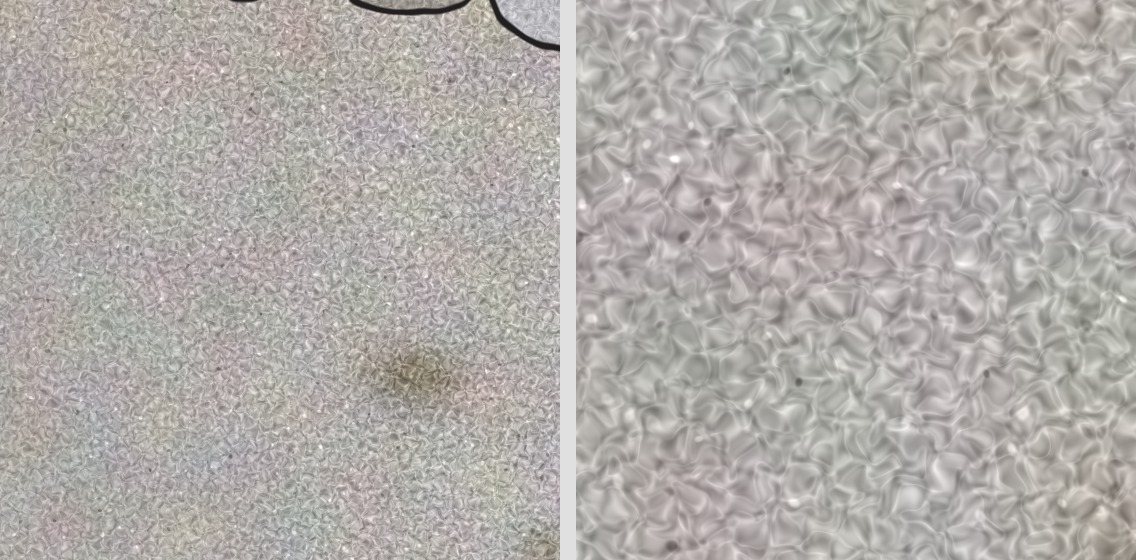
Left: the whole. Right: its middle third, enlarged.
This texture is drawn by a Shadertoy shader. Its source:

```glsl
// Sunlit grey concrete: fine wormy grain from warped gradient noise, sparse
// light and dark specks, soft colour drift, two brown stains, and a few
// shadowed stones cut off by the top edge.
#define BASE_COLOR vec3(0.700, 0.686, 0.674)
#define STAIN_TINT vec3(0.76, 0.71, 0.62)
#define SHADOW_COLOR vec3(0.13, 0.12, 0.12)
#define GRAIN_SCALE 100.0
#define GRAIN_CONTRAST 0.27
#define WORM_CONTRAST 0.065
#define SPECK_SCALE 46.0
#define DRIFT_AMOUNT 0.045

float hash1(vec2 p) {
    vec3 q = fract(p.xyx * 0.1031);
    q += dot(q, q.yzx + 33.33);
    return fract((q.x + q.y) * q.z);
}

vec2 hash2(vec2 p) {
    return vec2(hash1(p + 17.3), hash1(p + 91.7));
}

// Dot product of a random unit gradient with the offset from its lattice corner
float cornerSlope(vec2 cell, vec2 corner, vec2 f) {
    float angle = 6.2832 * hash1(cell + corner);
    return dot(vec2(cos(angle), sin(angle)), f - corner);
}

float gradientNoise(vec2 p) {
    vec2 cell = floor(p);
    vec2 f = p - cell;
    vec2 u = f * f * f * (f * (f * 6.0 - 15.0) + 10.0);
    float low = mix(cornerSlope(cell, vec2(0, 0), f), cornerSlope(cell, vec2(1, 0), f), u.x);
    float high = mix(cornerSlope(cell, vec2(0, 1), f), cornerSlope(cell, vec2(1, 1), f), u.x);
    return mix(low, high, u.y);
}

mat2 rotation(float a) {
    return mat2(cos(a), sin(a), -sin(a), cos(a));
}

// Brightness offset of the sand grain: two blob sizes plus short curled ridges
float grain(vec2 uv) {
    vec2 p = uv * GRAIN_SCALE + 200.0;
    vec2 warp = vec2(gradientNoise(p * 0.6), gradientNoise(p * 0.6 + 57.0));
    vec2 q = rotation(0.5) * (p + warp * 0.9);
    float blobs = 0.8 * gradientNoise(q + 300.0)
                + 0.6 * gradientNoise(rotation(1.1) * q * 1.8 + 400.0);
    float ridge = 1.0 - smoothstep(0.0, 0.16, abs(gradientNoise(q * 0.85 + 500.0)));
    return GRAIN_CONTRAST * blobs + WORM_CONTRAST * (ridge - 0.38);
}

// One possible speck per cell; mostly light, some dark
float specks(vec2 uv) {
    vec2 p = rotation(0.3) * uv * SPECK_SCALE + 60.0;
    vec2 cell = floor(p);
    vec2 offset = fract(p) - mix(vec2(0.3), vec2(0.7), hash2(cell));
    offset = rotation(6.28 * hash1(cell + 5.0)) * offset * vec2(1.0, 1.4);
    float radius = mix(0.13, 0.27, hash1(cell + 8.0));
    float spot = 1.0 - smoothstep(radius * 0.4, radius * 1.2, length(offset));
    float kind = hash1(cell + 31.0);
    return spot * (0.17 * step(0.87, kind) - 0.19 * step(kind, 0.045));
}

// Approximate signed distance to an ellipse
float ellipse(vec2 p, vec2 radii) {
    float k = length(p / radii);
    return k * (k - 1.0) / max(length(p / (radii * radii)), 1e-4);
}

float stain(vec2 uv, vec2 center, vec2 size) {
    vec2 d = (uv - center) / size;
    return exp(-dot(d, d));
}

void mainImage(out vec4 fragColor, in vec2 fragCoord) {
    vec2 uv = fragCoord / iResolution.xy;
    float sand = grain(uv);

    // Ground: slow brightness and hue drift, lighter toward the right
    vec2 p = uv * 5.0 + 40.0;
    float drift = gradientNoise(p) + 0.6 * gradientNoise(p * 2.3);
    vec3 hue = vec3(gradientNoise(p * 1.7 + 9.0), gradientNoise(p * 1.7 + 29.0),
                    gradientNoise(p * 1.7 + 49.0));
    vec3 color = BASE_COLOR + DRIFT_AMOUNT * (drift * 0.7 + hue * 0.8);
    color += 0.035 * (uv.x - 0.5);
    color += vec3(0.012, -0.004, -0.014) * smoothstep(0.6, 1.0, uv.y);
    float detail = mix(0.85, 1.1, smoothstep(0.0, 0.9, uv.x + 0.3 * uv.y));
    color += sand * detail + specks(uv);

    // Brown stains with edges broken up by the grain
    float brown = stain(uv, vec2(0.745, 0.33), vec2(0.075, 0.055))
                + 0.6 * stain(uv, vec2(0.975, 0.025), vec2(0.05, 0.04));
    color *= mix(vec3(1.0), STAIN_TINT, clamp(brown * (1.0 - sand * 2.0), 0.0, 1.0));

    // Stones: center and radii, each with a dark contact shadow at its rim
    vec4 stones[3] = vec4[3](vec4(0.435, 1.012, 0.034, 0.017),
                             vec4(0.732, 1.010, 0.112, 0.037),
                             vec4(1.010, 1.030, 0.140, 0.122));
    vec3 stoneColors[3] = vec3[3](vec3(0.30, 0.27, 0.25), vec3(0.62, 0.60, 0.57),
                                  vec3(0.74, 0.74, 0.76));
    float wobble = 0.006 * gradientNoise(uv * 22.0 + 70.0);
    for (int i = 0; i < 3; i++) {
        vec2 local = uv - stones[i].xy;
        float rim = ellipse(local, stones[i].zw) + wobble;
        float face = ellipse(local - vec2(0.003, 0.004), stones[i].zw - 0.006) + wobble;
        color = mix(color, SHADOW_COLOR, 1.0 - smoothstep(-0.002, 0.003, rim));
        vec3 stone = stoneColors[i] + sand * 0.8;
        color = mix(color, stone, 1.0 - smoothstep(-0.003, 0.002, face));
    }

    fragColor = vec4(clamp(color, 0.0, 1.0), 1.0);
}
```
